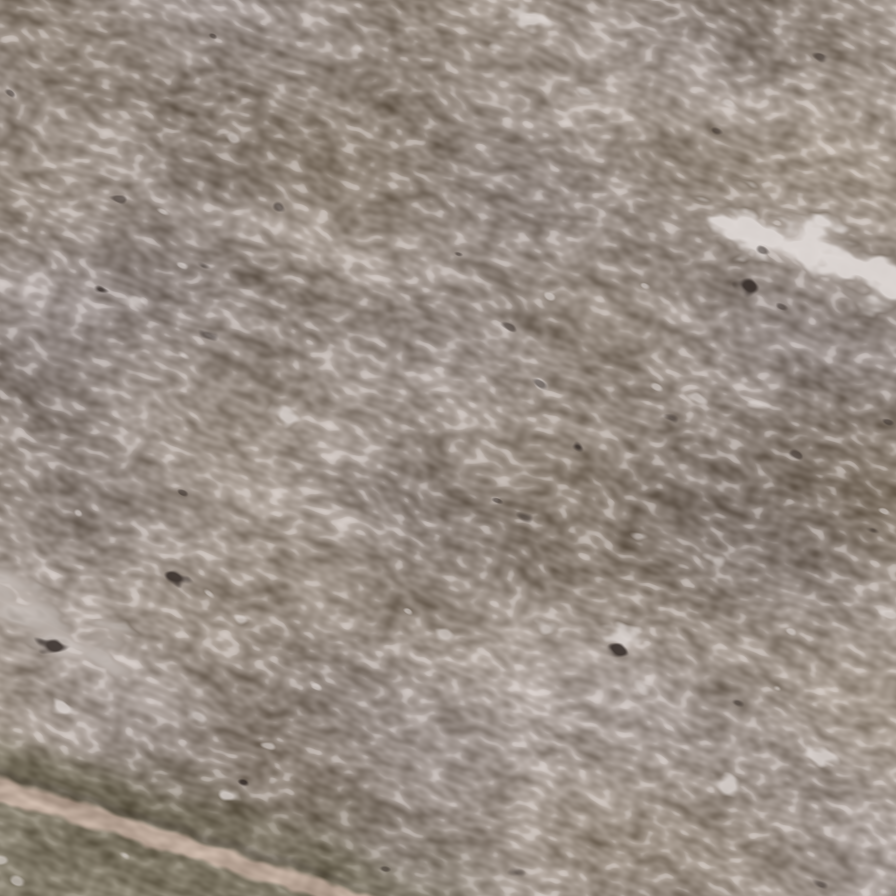
Reproduce this texture procedurally as a Shadertoy shader.

```glsl
const vec3 STONE = vec3(0.598, 0.555, 0.522);
const vec3 MOSS = vec3(0.455, 0.430, 0.355);
const vec3 CHALK = vec3(0.880, 0.855, 0.845);
const vec3 PIT = vec3(0.200, 0.165, 0.150);
const vec3 SEAM = vec3(0.725, 0.645, 0.590);
const vec3 WARM_SHIFT = vec3(0.012, 0.002, -0.035);

const float GRAIN_ANGLE = -0.36;
const float BROAD_CONTRAST = 0.13;
const float CLOUD_CONTRAST = 0.13;
const float GRAIN_CONTRAST = 0.17;
const float FINE_CONTRAST = 0.15;

const float SEAM_HEIGHT = 0.120;
const float SEAM_SLOPE = -0.315;
const float SEAM_HALF_WIDTH = 0.013;
const vec2 VEIN_START = vec2(0.80, 0.755);
const vec2 VEIN_END = vec2(1.04, 0.675);

// Integer hash giving two values from 0 to 1
vec2 hash2(vec2 cell, uint seed) {
    uvec2 v = uvec2(ivec2(cell)) * 1664525u + seed * 747796405u + 1013904223u;
    v.x += v.y * 1664525u;
    v.y += v.x * 1664525u;
    v ^= v >> 16u;
    v.x += v.y * 1664525u;
    v.y += v.x * 1664525u;
    v ^= v >> 16u;
    return vec2(v & 65535u) / 65535.0;
}

float slope(vec2 cell, vec2 offset, uint seed) {
    float angle = 6.28318 * hash2(cell, seed).x;
    return dot(vec2(cos(angle), sin(angle)), offset);
}

// Gradient noise, roughly -0.7 to 0.7
float noise(vec2 p, uint seed) {
    vec2 i = floor(p), f = p - i, e = vec2(1.0, 0.0);
    vec2 w = f * f * f * (f * (f * 6.0 - 15.0) + 10.0);
    return mix(mix(slope(i, f, seed), slope(i + e, f - e, seed), w.x),
               mix(slope(i + e.yx, f - e.yx, seed),
                   slope(i + 1.0, f - 1.0, seed), w.x), w.y);
}

float glow(vec2 p, vec2 centre, vec2 radius) {
    vec2 d = (p - centre) / radius;
    return exp(-dot(d, d));
}

// Ragged oval spots, one possible per cell
float scatter(vec2 g, float cells, float density, float size, uint seed) {
    vec2 q = g * cells, base = floor(q);
    float ragged = 0.8 * noise(g * vec2(65.0, 100.0), seed + 9u);
    float cover = 0.0;
    for (int y = -1; y <= 1; y++)
    for (int x = -1; x <= 1; x++) {
        vec2 id = base + vec2(x, y);
        vec2 kind = hash2(id, seed + 1u);
        float radius = size * cells * mix(0.4, 1.0, kind.y);
        vec2 d = (q - id - hash2(id, seed)) * vec2(0.55, 1.0) / radius;
        float spot = 1.0 - smoothstep(0.35, 1.1, length(d) + ragged);
        cover = max(cover, spot * step(kind.x, density));
    }
    return cover;
}

float segmentDistance(vec2 p, vec2 a, vec2 b) {
    vec2 d = b - a;
    return length(p - a - d * clamp(dot(p - a, d) / dot(d, d), 0.0, 1.0));
}

void mainImage(out vec4 fragColor, in vec2 fragCoord) {
    vec2 p = fragCoord / iResolution.xy;
    float c = cos(GRAIN_ANGLE), s = sin(GRAIN_ANGLE);
    vec2 g = vec2(c * p.x + s * p.y, c * p.y - s * p.x);
    g += 0.008 * vec2(noise(p * 9.0, 1u), noise(p * 9.0, 2u));

    // Layered grain running along the slope
    float broad = noise(g * vec2(2.5, 6.0), 3u);
    float cloud = noise(g * vec2(8.0, 18.0), 4u);
    float grain = noise(g * vec2(26.0, 60.0), 5u);
    float fine = noise(g * vec2(65.0, 115.0), 6u);
    float tone = BROAD_CONTRAST * broad + CLOUD_CONTRAST * cloud
               + GRAIN_CONTRAST * grain + FINE_CONTRAST * fine;

    // Large pale and shaded regions
    tone += 0.05 * glow(p, vec2(0.75, 0.18), vec2(0.35, 0.16));
    tone += 0.05 * glow(p, vec2(0.10, 0.32), vec2(0.30, 0.14));
    tone += 0.04 * glow(p, vec2(0.50, 0.73), vec2(0.14, 0.05));
    tone -= 0.05 * glow(p, vec2(0.85, 0.46), vec2(0.35, 0.12));
    tone -= 0.06 * glow(p, vec2(0.05, 0.60), vec2(0.14, 0.05));
    tone -= 0.03 * glow(p, vec2(0.35, 0.85), vec2(0.30, 0.10));
    float warmth = noise(g * vec2(3.0, 5.0), 7u) - 1.5 * tone;
    vec3 color = STONE + tone + WARM_SHIFT * warmth;

    // Mossy ground beside the seam
    float above = (p.y - SEAM_HEIGHT - SEAM_SLOPE * p.x) / length(vec2(1.0, SEAM_SLOPE));
    above += 0.006 * noise(p * 22.0, 8u) + 0.004 * noise(p * 60.0, 9u);
    float moss = 1.0 - smoothstep(0.01, 0.11, above + 0.06 * cloud);
    moss *= 1.0 - smoothstep(0.40, 0.75, p.x);
    color = mix(color, MOSS + 0.8 * tone, 0.8 * moss);

    // Chalky flecks and patches
    float flecks = smoothstep(0.22, 0.55, fine + 0.5 * grain + 0.3 * cloud);
    color = mix(color, CHALK, 0.32 * flecks * (1.0 - 0.8 * moss));
    float patches = scatter(g, 5.0, 0.28, 0.016, 20u);
    patches = max(patches, 0.75 * scatter(g, 17.0, 0.12, 0.008, 30u));
    color = mix(color, CHALK, 0.75 * patches);

    // Broken white vein and its fainter companion
    float strands = 0.030 * noise(g * vec2(14.0, 32.0), 40u) + 0.022 * grain + 0.012 * fine;
    float vein = 1.0 - smoothstep(0.004, 0.028, segmentDistance(p, VEIN_START, VEIN_END) + 1.5 * strands);
    float trace = 1.0 - smoothstep(0.0, 0.025, segmentDistance(p, vec2(-0.02, 0.34), vec2(0.12, 0.27)) + 1.5 * strands);
    color = mix(color, CHALK, max(0.92 * vein, 0.5 * trace));

    // Dark pits
    float pits = scatter(g, 4.0, 0.22, 0.010, 50u);
    pits = max(pits, 0.6 * scatter(g, 13.0, 0.10, 0.006, 60u));
    color = mix(color, PIT, 0.85 * pits);

    // Pinkish seam with a shadowed upper lip
    float lip = smoothstep(0.008, 0.0, abs(above - SEAM_HALF_WIDTH - 0.004));
    float width = SEAM_HALF_WIDTH * (1.0 - 0.6 * p.x);
    float seam = 1.0 - smoothstep(width - 0.004, width + 0.003, abs(above));
    color = mix(color, PIT, 0.25 * lip * (1.0 - smoothstep(0.3, 0.5, p.x)));
    color = mix(color, SEAM + 0.6 * tone, 0.95 * seam);

    fragColor = vec4(clamp(color, 0.0, 1.0), 1.0);
}
```
